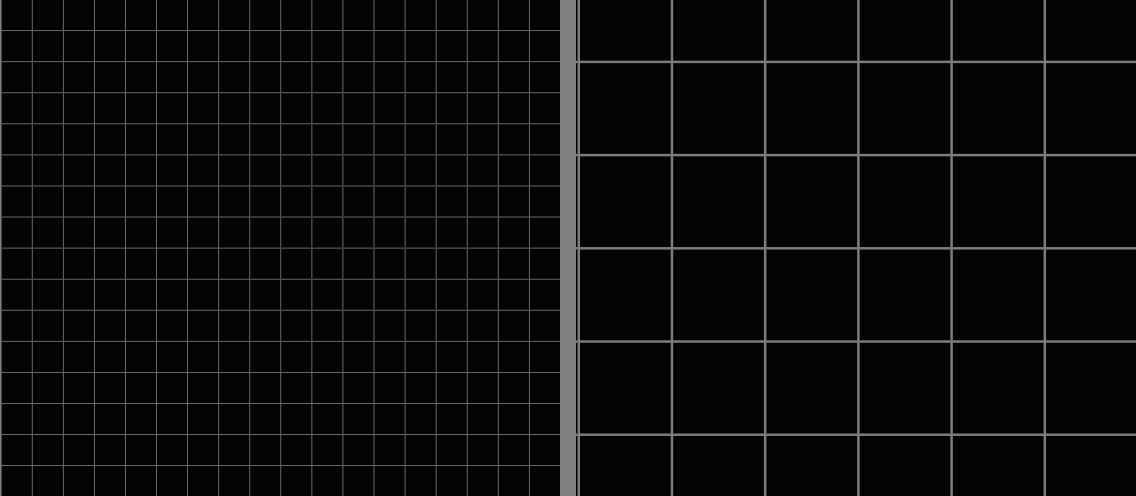
Left, the full canvas; right, a detail of the centre.
Write a WebGL 2 fragment shader that draws this pattern.

```glsl
#version 300 es
precision highp float;
// Thin grey square grid on near-black, 18 cells across and 16 down.

uniform vec2 u_resolution;
out vec4 fragColor;

// All lengths are fractions of the canvas width.
const float PITCH = 0.05548;
const float LINE_WIDTH = 0.00147;
const vec2 FIRST_LINE = vec2(0.0021, -0.0008); // from the left and top edges
const float BORDER_WIDTH = 0.0026;

const vec3 BACKGROUND = vec3(0.017);
const vec3 LINE_GREY = vec3(0.49);

// Share of a pixel covered by a band centred at zero.
float bandCoverage(float offset, float width, float pixel) {
    float low = max(offset - 0.5 * pixel, -0.5 * width);
    float high = min(offset + 0.5 * pixel, 0.5 * width);
    return clamp((high - low) / pixel, 0.0, 1.0);
}

// Signed offset from the nearest of a row of evenly spaced lines.
float nearestLine(float position, float first, float pitch) {
    return position - first - pitch * round((position - first) / pitch);
}

float gridAxis(float position, float first, float pixel) {
    return bandCoverage(nearestLine(position, first, PITCH), LINE_WIDTH, pixel);
}

void main() {
    float pixel = 1.0 / u_resolution.x;
    vec2 p = vec2(gl_FragCoord.x, u_resolution.y - gl_FragCoord.y) * pixel;

    // Regular lines in both directions
    float vertical = gridAxis(p.x, FIRST_LINE.x, pixel);
    float horizontal = gridAxis(p.y, FIRST_LINE.y, pixel);

    // Heavier line along the left edge
    float border = bandCoverage(p.x - 0.5 * BORDER_WIDTH, BORDER_WIDTH, pixel);

    float ink = max(max(vertical, border), horizontal);
    fragColor = vec4(mix(BACKGROUND, LINE_GREY, ink), 1.0);
}
```
